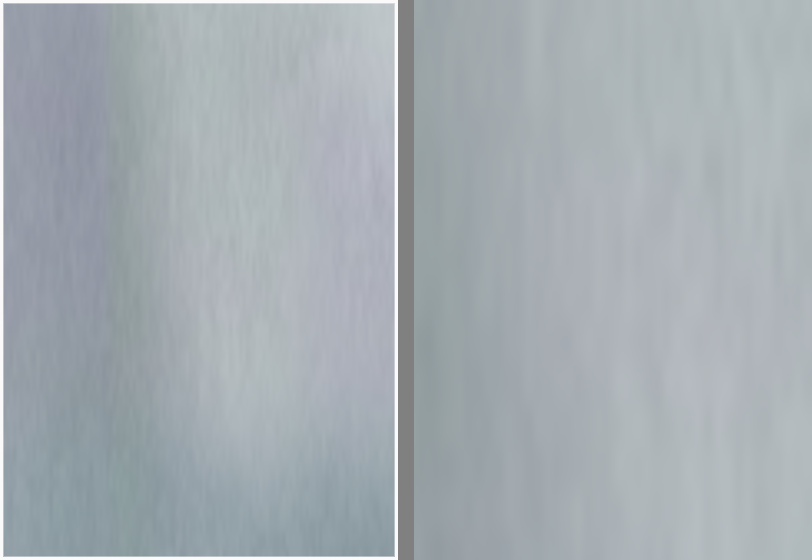
Left: the whole. Right: its middle third, enlarged.
This texture is drawn by a WebGL 1 fragment shader. Its source:

```glsl
precision highp float;
// Brushed grey metal sheet with soft reflections, fine vertical grain and a thin white margin.
uniform vec2 u_resolution;

float hash(vec2 p) {
  vec3 q = fract(vec3(p.xyx) * 0.1031);
  q += dot(q, q.yzx + 33.33);
  return fract((q.x + q.y) * q.z);
}

float noise(vec2 p) {
  vec2 cell = floor(p);
  vec2 f = fract(p);
  f = f * f * (3.0 - 2.0 * f);
  float low = mix(hash(cell), hash(cell + vec2(1.0, 0.0)), f.x);
  float high = mix(hash(cell + vec2(0.0, 1.0)), hash(cell + 1.0), f.x);
  return mix(low, high, f.y);
}

float signedNoise(vec2 p) {
  return noise(p) - 0.5;
}

// Broad reflection: dark left side, pale bent band, dull lower edge.
float sheen(vec2 uv) {
  float bend = 0.16 * (1.0 - uv.y);
  float band = smoothstep(0.17, 0.49, uv.x - bend);
  float fade = smoothstep(0.04, 0.42, uv.y + 0.08 * uv.x);
  float light = 0.595 + 0.125 * band * mix(0.22, 1.0, fade);
  light -= 0.028 * smoothstep(0.6, 0.95, uv.x) * (1.0 - smoothstep(0.6, 0.95, uv.y));
  light += 0.022 * (1.0 - smoothstep(0.0, 0.25, uv.x));
  vec2 fromSmudge = uv - vec2(0.74, 0.88);
  vec2 fromCorner = uv - 1.0;
  light -= 0.022 * exp(-24.0 * dot(fromSmudge, fromSmudge));
  light += 0.06 * exp(-22.0 * dot(fromCorner, fromCorner));
  return light;
}

// Vertical streaks of several widths, stronger in some patches.
float grain(vec2 p) {
  float streaks = 0.0;
  vec2 scale = vec2(55.0, 9.0);
  float weight = 0.016;
  for (int i = 0; i < 3; i++) {
    streaks += weight * signedNoise(p * scale + float(i) * 17.3);
    scale *= vec2(1.75, 2.1);
    weight *= 1.1;
  }
  float patches = 0.6 + 0.8 * noise(p * vec2(9.0, 7.0) + 41.0);
  return streaks * patches;
}

// Faint lavender and green tints with soft, slightly blocky outlines.
vec3 colourTint(vec2 uv, vec2 p) {
  float blotch = signedNoise(p * vec2(8.0, 6.0) + 5.0)
               + 0.6 * signedNoise(p * vec2(19.0, 15.0) + 29.0);
  float lavender = (1.0 - smoothstep(0.25, 0.28, uv.x)) * smoothstep(0.3, 0.5, uv.y);
  lavender += smoothstep(0.7, 0.85, uv.x) * smoothstep(0.15, 0.35, uv.y)
            * (1.0 - smoothstep(0.7, 0.95, uv.y));
  float green = smoothstep(0.26, 0.3, uv.x) * (1.0 - smoothstep(0.32, 0.45, uv.x));
  vec3 tint = vec3(0.004, -0.007, 0.014) * lavender;
  tint += vec3(-0.003, 0.005, -0.011) * green;
  tint += vec3(0.012, -0.006, 0.008) * blotch;
  tint += vec3(-0.02, 0.006, 0.004) * (1.0 - smoothstep(0.1, 0.4, uv.y));
  return tint;
}

void main() {
  vec2 uv = gl_FragCoord.xy / u_resolution;
  vec2 p = gl_FragCoord.xy / u_resolution.y;

  float light = sheen(uv) + grain(p);
  light += 0.018 * signedNoise(p * vec2(7.0, 4.0) + 60.0);

  // Darker metal is a little bluer than the bright reflection.
  vec3 steel = mix(vec3(-0.027, 0.006, 0.036), vec3(-0.02, 0.008, 0.024),
                   smoothstep(0.59, 0.71, light));
  vec3 metal = vec3(light) + steel + colourTint(uv, p);

  // White margin around the sheet.
  vec2 size = u_resolution / u_resolution.y;
  vec2 inset = min(p, size - p);
  float inside = smoothstep(0.0045, 0.0075, min(inset.x, inset.y));
  gl_FragColor = vec4(mix(vec3(0.98), metal, inside), 1.0);
}
```
